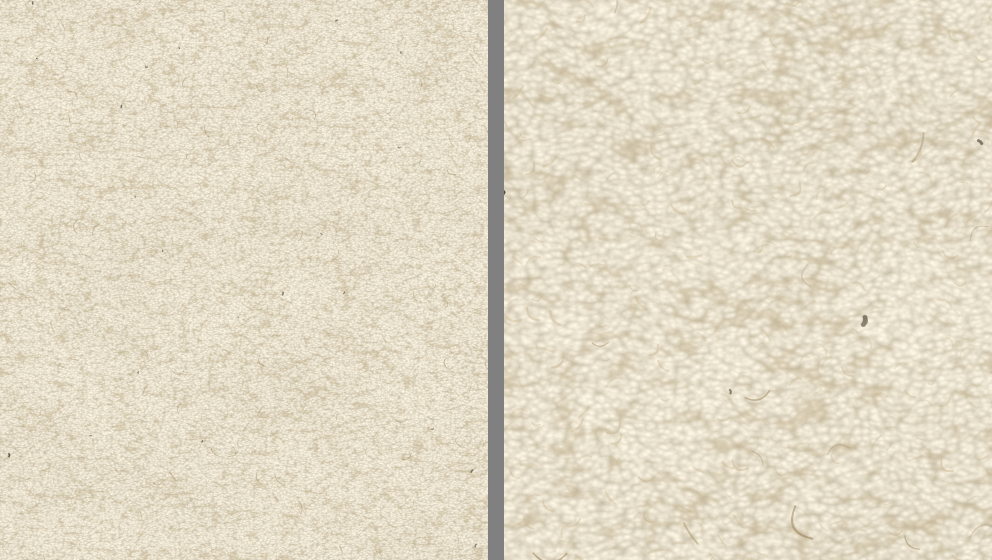
Left: the whole. Right: its middle third, enlarged.
A Shadertoy shader for this texture:

```glsl
// Cream recycled paper: layered cellular noise, stretched sideways, gives the
// pressed grain and soft tan clouds. Random curved strokes scattered on jittered
// grids add pale flecks, longer brown fibres and a few dark specks.

const vec3 CREAM = vec3(0.904, 0.874, 0.796);
const vec3 TAN   = vec3(0.78, 0.70, 0.55);
const vec3 BROWN = vec3(0.57, 0.47, 0.30);
const vec3 DARK  = vec3(0.24, 0.19, 0.13);
const float MEAN_DISTANCE = 0.42;

vec2 hash2(vec2 p) {
    vec3 q = fract(p.xyx * vec3(0.1031, 0.1030, 0.0973));
    q += dot(q, q.yzx + 33.33);
    return fract((q.xx + q.yz) * q.zy);
}

// Distance to the nearest jittered point, centred near zero
float cellular(vec2 p, float seed) {
    vec2 cell = floor(p), local = fract(p);
    float nearest = 4.0;
    for (int y = -1; y <= 1; y++)
    for (int x = -1; x <= 1; x++) {
        vec2 o = vec2(x, y);
        vec2 d = o + hash2(cell + o + seed) - local;
        nearest = min(nearest, dot(d, d));
    }
    return sqrt(nearest) - MEAN_DISTANCE;
}

// Layered sines that break up straight rows
vec2 waver(vec2 p) {
    return vec2(sin(p.y * 61.0 + 2.0 * sin(p.x * 37.0)),
                sin(p.x * 83.0 + 2.0 * sin(p.y * 47.0)));
}

// Distance to a bent segment along x
float bentStroke(vec2 p, float halfLength, float bend) {
    float x = clamp(p.x, -halfLength, halfLength);
    float t = x / halfLength;
    return length(p - vec2(x, bend * halfLength * (t * t - 0.5)));
}

// Coverage of strokes scattered over a grid; spread is the range of angles
float scatter(vec2 p, float cells, float share, float halfLength,
              float width, float spread, float seed, float pixel) {
    vec2 cell = floor(p * cells);
    float cover = 0.0;
    for (int y = -1; y <= 1; y++)
    for (int x = -1; x <= 1; x++) {
        vec2 id = cell + vec2(x, y);
        vec2 place = hash2(id + seed);
        vec2 shape = hash2(id + seed + 71.7);
        vec2 kind = hash2(id + seed + 153.1);
        float angle = (shape.x - 0.5) * spread;
        float c = cos(angle), s = sin(angle);
        vec2 d = mat2(c, -s, s, c) * (p - (id + place) / cells);
        float size = mix(0.4, 1.0, shape.y);
        float dist = bentStroke(d, halfLength * size, (kind.y - 0.5) * 1.4);
        float ink = 1.0 - smoothstep(width * size - pixel, width * size + pixel, dist);
        cover = max(cover, ink * step(kind.x, share) * mix(0.5, 1.0, kind.y));
    }
    return cover;
}

void mainImage(out vec4 fragColor, in vec2 fragCoord) {
    vec2 p = fragCoord / iResolution.y;
    float pixel = 0.8 / iResolution.y;
    vec2 q = p + 0.0012 * waver(p);

    // Pressed grain, from fine to broad
    float fine   = cellular(q * vec2(150.0, 250.0), 11.0);
    float dust   = cellular(q * vec2(240.0, 310.0), 37.0);
    float medium = cellular(q * vec2(55.0, 105.0), 59.0);
    float broad  = cellular(q * vec2(13.0, 27.0), 83.0);
    float cloud  = cellular(q * vec2(4.0, 7.0), 97.0);
    float grain = 0.14 * fine + 0.10 * dust + 0.07 * medium
                + 0.035 * broad + 0.02 * cloud;
    vec3 color = CREAM - grain * vec3(0.95, 1.0, 1.08);

    // Tan stains where coarse and fine hollows meet
    float stain = smoothstep(0.08, 0.55, medium + 0.5 * broad + 0.4 * fine);
    color = mix(color, TAN, 0.3 * stain);

    // Flecks, fibres and specks
    float flecks = scatter(p, 70.0, 0.40, 0.0050, 0.0008, 2.0, 5.0, pixel);
    float fibres = scatter(p, 26.0, 0.22, 0.0110, 0.0008, 4.5, 23.0, pixel);
    float specks = scatter(p, 15.0, 0.14, 0.0022, 0.0016, 6.3, 47.0, pixel);
    color = mix(color, TAN, 0.45 * flecks);
    color = mix(color, BROWN, 0.50 * fibres);
    color = mix(color, DARK, 0.90 * specks);

    fragColor = vec4(min(color, vec3(0.985, 0.965, 0.90)), 1.0);
}
```
